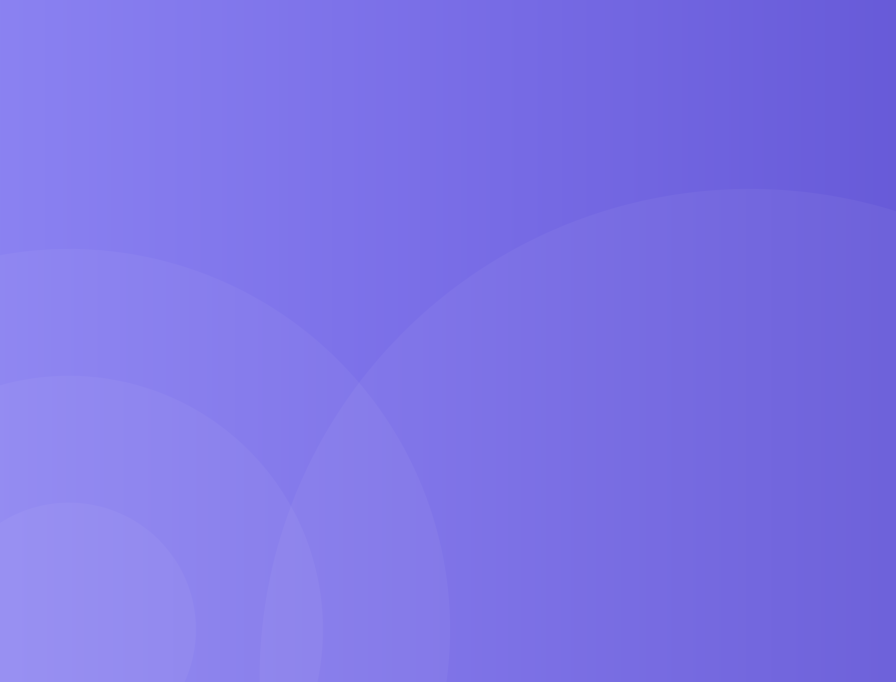
Give the GLSL for this background, as a Shadertoy shader.

```glsl
// Violet horizontal gradient with large translucent discs rising from the lower edge.

// Antialiased coverage of a disc, in units of the canvas height
float disc(vec2 p, vec2 center, float radius) {
    float edge = 0.75 / iResolution.y;
    return 1.0 - smoothstep(-edge, edge, length(p - center) - radius);
}

void mainImage(out vec4 fragColor, in vec2 fragCoord) {
    vec2 uv = fragCoord / iResolution.xy;
    vec2 p = vec2(uv.x * 1.312, uv.y);

    // Backdrop: two linear ramps meeting near the middle
    vec3 lavender = vec3(0.542, 0.508, 0.945);
    vec3 violet = vec3(0.476, 0.430, 0.905);
    vec3 indigo = vec3(0.405, 0.355, 0.848);
    vec3 color = mix(lavender, violet, clamp(uv.x / 0.49, 0.0, 1.0));
    color = mix(color, indigo, clamp((uv.x - 0.49) / 0.51, 0.0, 1.0));

    // Wide disc on the right
    vec3 veil = vec3(1.0, 0.99, 0.98);
    color = mix(color, veil, 0.043 * disc(p, vec2(1.098, 0.005), 0.718));

    // Three concentric discs at the lower left
    for (int i = 1; i <= 3; i++) {
        float radius = 0.186 * float(i);
        color = mix(color, veil, 0.042 * disc(p, vec2(0.101, 0.077), radius));
    }

    fragColor = vec4(color, 1.0);
}
```
